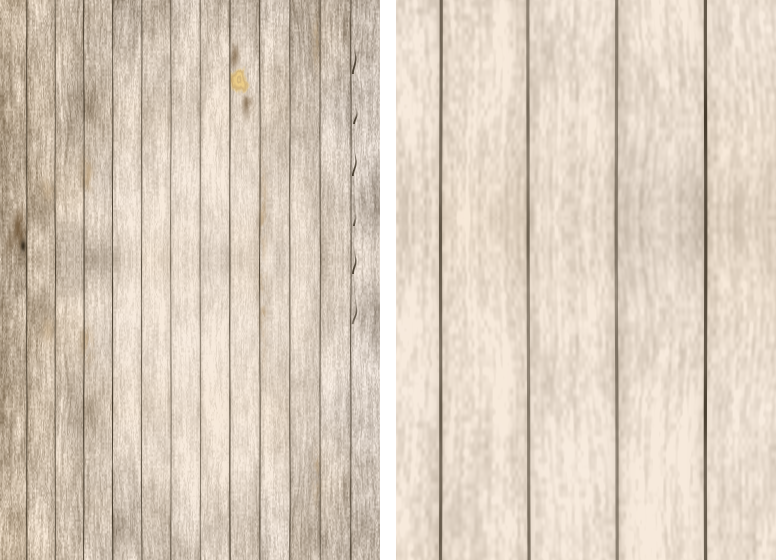
Left, the full canvas; right, a detail of the centre.
Write a WebGL 1 fragment shader that draws this texture.

```glsl
precision highp float;
// Thirteen weathered, pale vertical wooden planks with dark seams, grain, stains and knots.
uniform vec2 u_resolution;

const float PLANKS = 12.9;      // planks across the canvas
const float HEIGHT = 19.0;      // canvas height in plank widths
const float MIRROR_Y = 10.2;    // grain is reflected about this height
const vec3 PALE = vec3(0.96, 0.912, 0.862);
const vec3 SHADE = vec3(0.97, 0.99, 1.03);
const vec3 SEAM = vec3(0.23, 0.19, 0.13);
const vec3 BROWN = vec3(0.46, 0.36, 0.24);
const vec3 OCHRE = vec3(0.74, 0.62, 0.45);
const vec3 RESIN = vec3(0.93, 0.81, 0.54);

float hash(vec2 p) {
  vec3 q = fract(vec3(p.xyx) * 0.1031);
  q += dot(q, q.yzx + 33.33);
  return fract((q.x + q.y) * q.z);
}

float noise(vec2 p) {
  vec2 i = floor(p), f = fract(p);
  f = f * f * (3.0 - 2.0 * f);
  return mix(mix(hash(i), hash(i + vec2(1.0, 0.0)), f.x),
             mix(hash(i + vec2(0.0, 1.0)), hash(i + 1.0), f.x), f.y);
}

float fbm(vec2 p) {
  float sum = 0.0, gain = 0.5;
  for (int i = 0; i < 4; i++) {
    sum += gain * noise(p);
    p = p * 2.03 + 7.1;
    gain *= 0.5;
  }
  return sum / 0.9375;
}

// Soft elliptical spot
float spot(vec2 p, vec2 centre, vec2 size) {
  vec2 d = (p - centre) / size;
  return exp(-dot(d, d));
}

// Smooth line of a given half width
float line(float dist, float halfWidth, float pixel) {
  return clamp((halfWidth - abs(dist)) / pixel + 0.5, 0.0, 1.0);
}

// Darkness of the wood fibres, centred on zero
float grain(vec2 p, float id) {
  vec2 q = p + vec2(id * 17.0, id * 5.3);
  q.x += 0.14 * (noise(q * vec2(1.3, 0.6)) - 0.5);
  float fibres = noise(q * vec2(10.0, 0.35)) - 0.5;
  float fine = noise(q * vec2(25.0, 2.2)) - 0.5;
  float flecks = noise(q * vec2(27.0, 13.0)) - 0.5;
  float arches = sin(26.0 * fbm(q * vec2(1.2, 0.25)) + 14.0 * q.x);
  float figured = smoothstep(0.5, 0.8, noise(q * vec2(0.8, 0.5) + 40.0));
  return 0.07 * fibres + 0.10 * fine + 0.10 * flecks + 0.022 * arches * figured;
}

// Row of hooked cracks climbing along one plank
float cracks(vec2 p, float pixel) {
  float h = fract(p.y / 1.7 + 0.15 + 0.25 * noise(vec2(9.0, p.y * 0.5)));
  float hook = 0.2 * smoothstep(0.0, 0.3, h) * (1.0 - h) * (1.0 - h);
  float x = 12.07 + hook + 0.08 * (noise(vec2(1.0, p.y * 1.6)) - 0.5);
  float worn = smoothstep(0.25, 0.55, noise(vec2(3.0, p.y * 1.1)));
  float span = smoothstep(7.5, 8.5, p.y) * (1.0 - smoothstep(17.0, 18.0, p.y));
  float fade = 1.0 - 0.75 * smoothstep(0.1, 0.6, h);
  return line(p.x - x, 0.03 * fade, pixel) * worn * span * fade;
}

void main() {
  vec2 uv = gl_FragCoord.xy / u_resolution;
  float pixel = PLANKS / u_resolution.x;
  // Plank units; the middle planks are slightly narrower on the left
  vec2 p = vec2(uv.x * PLANKS + 0.09 + 0.6 * (uv.x - 0.07) * (0.924 - uv.x), uv.y * HEIGHT);
  float id = floor(p.x);
  vec2 m = vec2(p.x, abs(p.y - MIRROR_Y));

  // Overall fading: bright centre, dull borders, varied planks
  float border = smoothstep(0.12, 0.62, length((uv - vec2(0.57, 0.46)) * vec2(1.0, 0.85)));
  float blotch = fbm(vec2(id * 9.7 + m.x * 0.9, m.y * 0.55));
  float shade = 0.03 + 0.17 * border + 0.06 * (hash(vec2(id, 4.0)) - 0.5);
  shade += (0.18 + 0.20 * border) * (blotch - 0.47);
  shade += grain(m, id) * (0.85 + 0.8 * border);
  shade += 0.06 * exp(-2.0 * m.y * m.y) * smoothstep(0.35, 0.8, noise(vec2(p.x * 2.5, 2.0)));
  vec3 color = PALE - max(shade, -0.01) * SHADE;

  // Tan on the left, grey on the right
  float warmth = fbm(vec2(id * 3.1 + 5.0, m.y * 0.4)) - 0.3 - 0.5 * smoothstep(0.75, 1.0, uv.x);
  warmth += 0.6 * (1.0 - smoothstep(0.0, 0.35, uv.x));
  color -= warmth * vec3(0.0, 0.018, 0.05);

  // Ochre stains along plank edges
  float ragged = smoothstep(0.2, 0.7, fbm(p * vec2(6.0, 2.5)));
  float stain = spot(m, vec2(3.12, 2.9), vec2(0.2, 0.6)) + spot(m, vec2(9.1, 1.6), vec2(0.12, 1.6));
  stain += spot(m, vec2(10.88, 7.3), vec2(0.12, 0.8)) + 0.6 * spot(m, vec2(1.75, 2.4), vec2(0.2, 0.4));
  color = mix(color, OCHRE, min(stain, 1.0) * ragged * 0.65);

  // Knots
  float onLeft = step(id, 0.5), onKnot = step(abs(id - 8.0), 0.5);
  float dark = onLeft * (spot(p, vec2(0.75, 11.3), vec2(0.2, 0.6)) + 0.5 * spot(p, vec2(0.5, 10.7), vec2(0.4, 0.5)));
  dark += onKnot * (0.8 * spot(p, vec2(8.58, 15.5), vec2(0.18, 0.4)) + 0.8 * spot(p, vec2(8.15, 17.1), vec2(0.16, 0.4)));
  color = mix(color, BROWN, min(dark, 1.0) * (0.2 + 0.7 * ragged));
  color = mix(color, SEAM, onLeft * spot(p, vec2(0.87, 10.65), vec2(0.09, 0.2)));
  float resin = length((p - vec2(8.28, 16.25)) / vec2(0.34, 0.48)) + 0.4 * (ragged - 0.5);
  vec3 resinColor = mix(RESIN, OCHRE, 0.25 + 0.25 * sin(11.0 * resin));
  color = mix(color, resinColor, onKnot * (1.0 - smoothstep(0.7, 1.1, resin)));
  color = mix(color, SEAM, 0.85 * cracks(p, pixel));

  // Seams with a soft worn edge, each of its own strength
  float seamId = floor(p.x + 0.5);
  float dist = p.x - seamId + 0.02 * (noise(vec2(seamId * 7.0, p.y * 0.4)) - 0.5);
  float inside = step(0.5, seamId) * step(seamId, 12.5);
  float strength = mix(0.55, 1.0, hash(vec2(seamId, 8.0))) * (0.7 + 0.3 * noise(vec2(seamId, p.y * 1.5)));
  color -= inside * 0.09 * exp(-abs(dist) * 16.0) * SHADE;
  color = mix(color, SEAM, inside * strength * line(dist, 0.018, pixel));

  gl_FragColor = vec4(clamp(color, 0.0, 1.0), 1.0);
}
```
